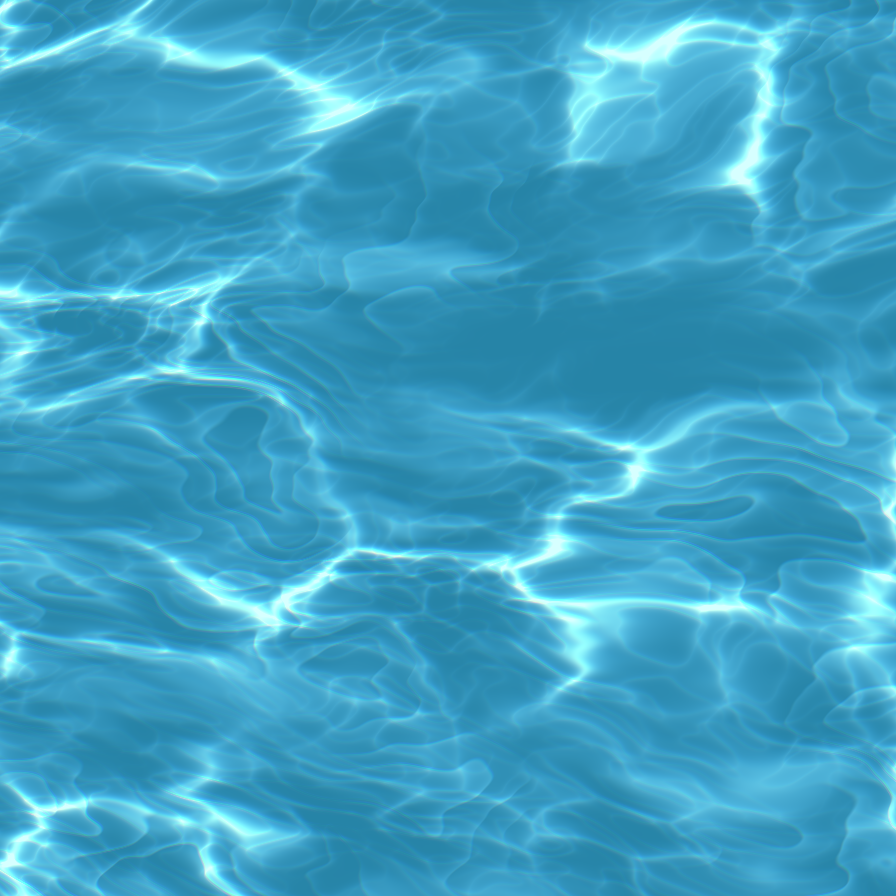
Write a Shadertoy shader that draws this texture.

```glsl
// Sunlit pool water: a bent net of bright caustics over rippled blue.

vec2 hash2(vec2 p) {
    vec2 k = vec2(dot(p, vec2(127.1, 311.7)), dot(p, vec2(269.5, 183.3)));
    return fract(sin(k) * 43758.5);
}

float slope(vec2 cell, vec2 corner, vec2 f) {
    float angle = 6.2832 * hash2(cell + corner).x;
    return dot(vec2(cos(angle), sin(angle)), f - corner);
}

// Gradient noise, about -0.7 to 0.7
float noise(vec2 p) {
    vec2 cell = floor(p), f = fract(p);
    vec2 u = f * f * f * (f * (f * 6.0 - 15.0) + 10.0);
    float low = mix(slope(cell, vec2(0, 0), f), slope(cell, vec2(1, 0), f), u.x);
    float high = mix(slope(cell, vec2(0, 1), f), slope(cell, vec2(1, 1), f), u.x);
    return mix(low, high, u.y);
}

float fbm(vec2 p) {
    float sum = 0.0, amp = 0.5;
    for (int i = 0; i < 3; i++) {
        sum += amp * noise(p);
        p = p * 2.03 + 11.7;
        amp *= 0.5;
    }
    return sum;
}

// Gap between the two nearest cell centres: zero on the cell borders
float cellGap(vec2 p, float jitter) {
    vec2 cell = floor(p), f = fract(p);
    float near = 9.0, next = 9.0;
    for (int y = -1; y <= 1; y++) {
        for (int x = -1; x <= 1; x++) {
            vec2 o = vec2(x, y);
            vec2 centre = o + 0.5 + jitter * (hash2(cell + o) - 0.5);
            float d = length(centre - f);
            next = min(next, max(near, d));
            near = min(near, d);
        }
    }
    return next - near;
}

float streak(float gap, float width) {
    return exp(-sqrt(gap * gap + 0.0002) / width);
}

// Sharp on one side, fading on the other, like a fold of light
float fold(float level) {
    float f = fract(level);
    return exp(-4.5 * f) * smoothstep(0.0, 0.08, f);
}

// Thin bright thread along the zero line of the noise
float thread(vec2 p, float width) {
    return exp(-abs(noise(p)) / width);
}

float waterLight(vec2 uv) {
    // Fan the surface out to the right, then bend and jag it
    vec2 fan = vec2(uv.x, (uv.y - 0.55) / (0.65 + 0.5 * uv.x));
    vec2 bendAt = fan * vec2(2.5, 4.0);
    vec2 bend = vec2(fbm(bendAt), 0.8 * fbm(bendAt + 17.0));
    vec2 jag = vec2(noise(uv * vec2(5.0, 22.0)), 0.4 * noise(uv * vec2(9.0, 14.0) + 5.0));
    jag.x += 0.45 * noise(uv * vec2(9.0, 48.0) + 71.0);
    vec2 p = fan + 0.17 * bend + 0.027 * jag;

    // Regional strength of each kind of light
    float netMask = smoothstep(-0.32, 0.2, noise(p * 3.0 + 40.0));
    float fineMask = smoothstep(-0.15, 0.3, noise(p * vec2(3.0, 5.0) + 63.0));
    float foldMask = smoothstep(-0.15, 0.25, noise(p * vec2(2.5, 4.0) + 81.0));
    float band = exp(-pow((uv.y - 0.5) / 0.25, 2.0));

    // Broad patches and pale sheets
    float light = 0.04 + 0.85 * fbm(p * vec2(3.0, 6.0) + 7.0);
    light += 0.34 * smoothstep(0.05, 0.26, fbm(p * vec2(3.0, 7.5) + 29.0));

    // Main net with its halo and a loose second strand
    float gap = cellGap(p * vec2(3.3, 4.8) + 3.0, 0.85);
    float width = mix(0.035, 0.11, smoothstep(-0.3, 0.4, noise(p * 5.0 + 52.0)));
    float halo = streak(gap, 0.3);
    light += netMask * (0.8 * streak(gap, width) + 0.27 * halo);
    vec2 drift = 0.035 * vec2(noise(p * 7.0 + 15.0), noise(p * 7.0 + 25.0)) + 0.008;
    float strandGap = cellGap((p + drift) * vec2(3.3, 4.8) + 3.0, 0.85);
    light += 0.42 * netMask * streak(strandGap, 0.055);

    // Finer net, and threads woven through the lit areas
    float fineGap = cellGap(p * vec2(6.5, 13.0) + 20.0, 0.85);
    light += 0.42 * fineMask * streak(fineGap, 0.09);
    float weave = thread(p * vec2(9.0, 23.0) + 37.0, 0.06);
    weave += 0.7 * thread(p * vec2(17.0, 38.0) + 44.0, 0.09);
    light += (0.07 + 0.3 * netMask * halo + 0.13 * fineMask) * (weave - 0.3);

    // Folded filaments and flat ripples
    float level = noise(p * vec2(3.0, 5.0) + 90.0) + 0.3 * noise(p * vec2(9.0, 14.0));
    light += 0.52 * foldMask * fold(level * 6.0);
    float ripple = noise(p * vec2(6.0, 42.0) + 33.0) + 0.6 * noise(p * vec2(12.0, 80.0));
    light += 0.2 * (0.25 + band) * ripple;

    // Soft floor keeps the shadows even
    return min(0.5 * (light + sqrt(light * light + 0.006)), 1.35);
}

// Blue water to near-white light, one curve for each channel
vec3 waterColour(vec3 light) {
    vec3 deep = vec3(0.148, 0.515, 0.652);
    vec3 rise = vec3(0.24, 0.30, 0.37);
    vec3 glare = vec3(0.15, 0.13, -0.04);
    return deep + rise * light + glare * light * light * light;
}

void mainImage(out vec4 fragColor, in vec2 fragCoord) {
    vec2 uv = fragCoord / iResolution.y;
    vec2 dispersion = vec2(0.0012, 0.0016);
    vec3 light = vec3(waterLight(uv + dispersion), waterLight(uv), waterLight(uv - dispersion));
    fragColor = vec4(clamp(waterColour(light), 0.0, 1.0), 1.0);
}
```
